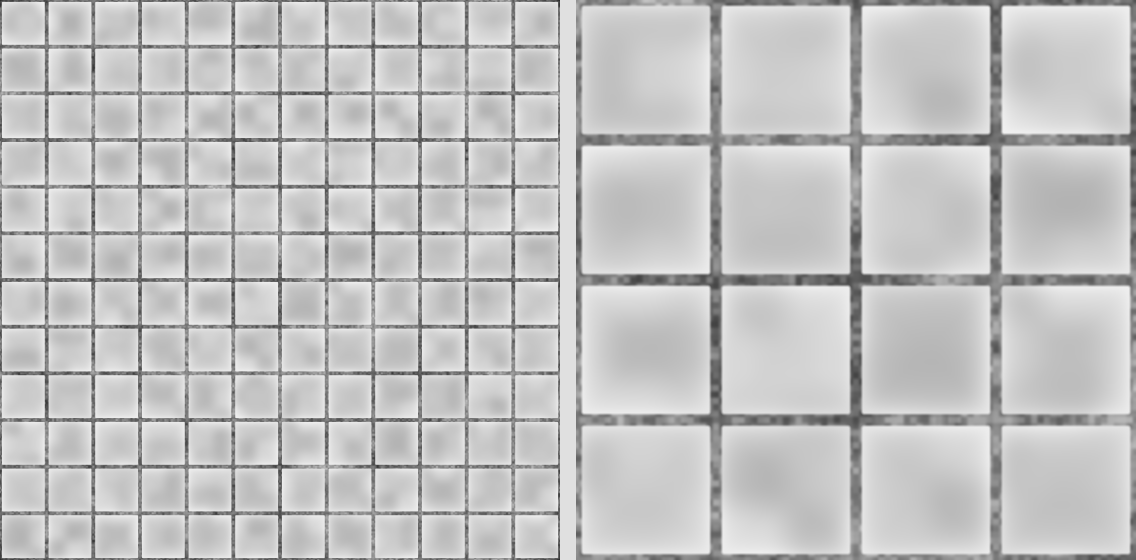
Left, the full canvas; right, a detail of the centre.
This texture is drawn by a WebGL 1 fragment shader. Its source:

```glsl
precision highp float;
// Square glazed tiles, pale grey with bright rims, set in dark speckled grout.
// Each tile gets its own soft cloud of shade; the grout mixes wrapped value
// noise at several scales, so the whole sheet repeats without a seam.

uniform vec2 u_resolution;

const float TILES = 12.0;          // tiles across and down
const float GROUT_HALF = 0.041;    // half the joint width, in tile pitches
const float CORNER = 0.02;         // corner radius, in tile pitches
const float EDGE_SOFT = 0.014;     // softness of the tile edge
const float CLOUD_SCALE = 2.3;     // cloud cells per tile
const float RIM_FALLOFF = 13.0;    // how fast the bright rim fades inward
const float RIM_GAIN = 0.125;
const float CLOUD_GAIN = 0.13;
const float GRAIN_CELLS = 264.0;   // fine grout grain, cells per canvas
const float FLECK_CELLS = 120.0;   // larger grout flecks
const float STAIN_CELLS = 18.0;    // broad dark and light stretches
const vec3 GLAZE = vec3(0.775);
const vec3 GROUT = vec3(0.475);

float hash(vec2 p) {
  return fract(sin(dot(p, vec2(127.1, 311.7))) * 43758.5);
}

// Value noise on a lattice that wraps after the given number of cells.
float wrappedNoise(vec2 p, float period) {
  vec2 cell = floor(p);
  vec2 f = fract(p);
  f = f * f * f * (f * (f * 6.0 - 15.0) + 10.0);
  vec2 a = mod(cell, period);
  vec2 b = mod(cell + 1.0, period);
  return mix(mix(hash(a), hash(vec2(b.x, a.y)), f.x),
             mix(hash(vec2(a.x, b.y)), hash(b), f.x), f.y);
}

// Signed distance to a rounded square, negative inside.
float roundedSquare(vec2 p, float halfSize, float radius) {
  vec2 q = abs(p) - halfSize + radius;
  return length(max(q, 0.0)) + min(max(q.x, q.y), 0.0) - radius;
}

vec3 glazeColor(vec2 local, vec2 tile) {
  // Cloudy shade, with a different patch of noise for every tile
  vec2 offset = 60.0 * vec2(hash(tile + 3.7), hash(tile + 19.3));
  float cloud = wrappedNoise((local + 0.5) * CLOUD_SCALE + offset, 64.0);

  // Bright rim, uneven from side to side
  vec2 inset = max(0.5 - GROUT_HALF - abs(local), 0.0);
  vec2 glow = exp(-inset * RIM_FALLOFF);
  float rim = 1.0 - (1.0 - glow.x) * (1.0 - glow.y);
  rim *= 0.75 + 0.5 * cloud;

  // Slightly darker hollow towards the middle
  float hollow = smoothstep(0.08, 0.42, min(inset.x, inset.y));
  return GLAZE + RIM_GAIN * rim + CLOUD_GAIN * (cloud - 0.45) * (1.0 - 0.6 * rim)
       - 0.02 * hollow;
}

vec3 groutColor(vec2 uv) {
  float grain = wrappedNoise(uv * GRAIN_CELLS, GRAIN_CELLS) - 0.5;
  float fleck = wrappedNoise(uv * FLECK_CELLS, FLECK_CELLS) - 0.5;
  float stain = wrappedNoise(uv * STAIN_CELLS, STAIN_CELLS) - 0.5;
  return GROUT + 0.24 * grain + 0.16 * fleck + 0.22 * stain;
}

void main() {
  vec2 uv = gl_FragCoord.xy / u_resolution;
  vec2 grid = uv * TILES;
  vec2 tile = mod(floor(grid), TILES);
  vec2 local = fract(grid) - 0.5;

  // Tile coverage, smoothed over at least one pixel
  float pixel = TILES / min(u_resolution.x, u_resolution.y);
  float soft = max(EDGE_SOFT, 0.6 * pixel);
  float dist = roundedSquare(local, 0.5 - GROUT_HALF, CORNER);
  float cover = 1.0 - smoothstep(-soft, soft, dist);

  vec3 color = mix(groutColor(uv), glazeColor(local, tile), cover);
  gl_FragColor = vec4(clamp(color, 0.0, 1.0), 1.0);
}
```
